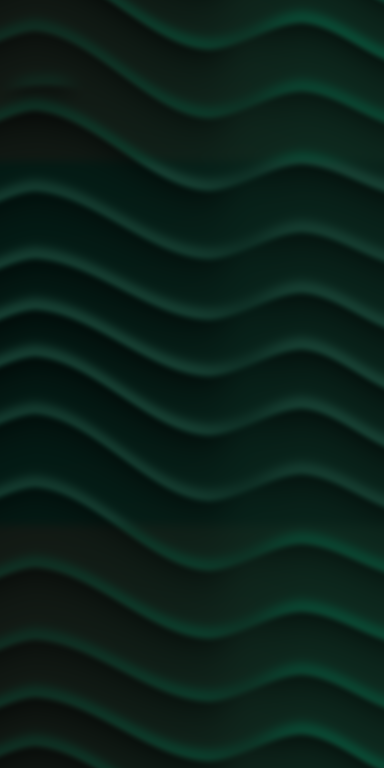
Give the GLSL for this background, as a WebGL 1 fragment shader.

```glsl
precision highp float;
// Dark green relief of twelve stacked wavy ridges, softly lit from above.
uniform vec2 u_resolution;

const float SPACING = 0.1674;     // vertical step between ridges, in canvas widths
const float FIRST_TROUGH = 0.117;
const vec3 WARM_DARK = vec3(0.075, 0.108, 0.085);
const vec3 WARM_GREEN = vec3(0.055, 0.172, 0.126);
const vec3 DEEP_DARK = vec3(0.014, 0.112, 0.086);
const vec3 DEEP_GREEN = vec3(0.038, 0.150, 0.113);
const vec3 GLOW_EMERALD = vec3(0.035, 0.285, 0.200);
const vec3 GLOW_SAGE = vec3(0.100, 0.270, 0.215);

float hash(float n) {
  n = fract(n * 0.1031 + 0.37);
  n *= n + 33.33;
  return fract(n * (n + n));
}

// Height of one ridge, measured downward: crest, long fall, trough, small crest.
float ridgeHeight(float x, float n) {
  float leftRise = 0.193 + 0.034 * cos(n - 7.2);
  float drift = (1.0 - cos(n)) * (0.026 - 0.0013 * n);
  float y = FIRST_TROUGH + SPACING * n + drift;
  y -= leftRise * (1.0 - smoothstep(0.08, 0.55, x));
  y += 0.060 * (1.0 - smoothstep(-0.12, 0.10, x));
  y -= 0.070 * smoothstep(0.54, 0.79, x);
  y += (0.104 - 0.018 * cos(n - 8.5)) * smoothstep(0.78, 1.08, x);
  return y;
}

// Returns highlight and cast shadow for signed distance d below a ridge.
vec2 ridgeShade(float d, float strength) {
  float width = d < 0.0 ? 0.024 : 0.013;
  float glow = exp(-d * d / (width * width));
  float shadow = smoothstep(0.002, 0.028, d) * exp(-max(d, 0.0) / 0.065);
  return vec2(glow, shadow) * strength;
}

// 1 between the two edges, with softened ends.
float softBand(float v, float lo, float hi, float soft) {
  return smoothstep(lo - soft, lo + soft, v) * (1.0 - smoothstep(hi - soft, hi + soft, v));
}

void main() {
  vec2 uv = gl_FragCoord.xy / u_resolution;
  vec2 p = vec2(uv.x, 2.0 * (1.0 - uv.y));

  // Ridges fade where the surface rises gently between trough and small crest
  float rise = (p.x - 0.64) / 0.085;
  float relief = 1.0 - 0.50 * exp(-rise * rise);
  vec2 shade = vec2(0.0);
  for (int i = -1; i < 14; i++) {
    float n = float(i);
    float strength = relief * mix(0.85, 1.1, hash(n + 5.0));
    shade += ridgeShade(p.y - ridgeHeight(p.x, n), strength);
  }

  // Short extra fold filling the wide gap near the upper left
  float bend = p.x - 0.12;
  float foldFade = softBand(p.x, 0.04, 0.18, 0.05);
  shade += ridgeShade(p.y - 0.211 - 1.3 * bend * bend, 0.6 * foldFade);

  // Deep green middle band between warmer ends
  float deep = softBand(p.y, 0.42, 1.367, 0.025);
  float across = smoothstep(0.05, 0.95, p.x);
  vec3 base = mix(mix(WARM_DARK, WARM_GREEN, across),
                  mix(DEEP_DARK, DEEP_GREEN, across), deep);
  vec3 glow = mix(GLOW_EMERALD, GLOW_SAGE, deep);
  float glowGain = mix(mix(0.42, 0.85, across), 0.72, deep);

  vec3 color = base * (1.0 - 0.62 * min(shade.y, 1.0));
  color = mix(color, glow, clamp(shade.x * glowGain, 0.0, 1.0));
  gl_FragColor = vec4(color, 1.0);
}
```
